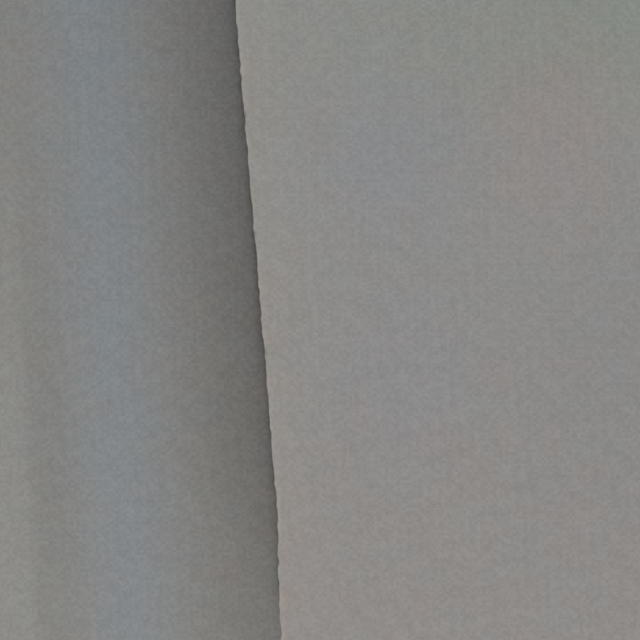
Write a Shadertoy shader that draws this texture.

```glsl
// Grey paper sheet with a slanted edge casting a soft shadow on a bluish folded surface

float hash(vec2 p) {
    return fract(sin(dot(p, vec2(127.1, 311.7))) * 43758.5453);
}

float noise(vec2 p) {
    vec2 i = floor(p), f = fract(p);
    f = f * f * (3.0 - 2.0 * f);
    return mix(mix(hash(i), hash(i + vec2(1, 0)), f.x),
               mix(hash(i + vec2(0, 1)), hash(i + vec2(1, 1)), f.x), f.y);
}

// Soft elliptical spot
float spot(vec2 p, vec2 center, vec2 size) {
    vec2 q = (p - center) / size;
    return exp(-dot(q, q));
}

// Horizontal place of the sheet's edge at height y
float edgeX(float y) {
    return 0.367 + 0.083 * (1.0 - y) - 0.010 * smoothstep(0.24, 0.0, y)
         + 0.0025 * (noise(vec2(y * 90.0, 3.0)) - 0.5);
}

vec3 backSurface(vec2 p, float depth) {
    vec3 col = mix(vec3(0.535, 0.53, 0.515), vec3(0.505, 0.505, 0.495), p.y);

    // Blue sheen running down the fold
    float sheenX = 0.14 + 0.07 * (1.0 - p.y);
    float sheen = exp(-pow((p.x - sheenX) / 0.075, 2.0));
    col += sheen * vec3(-0.012, 0.008, 0.032);

    // Faint crease with a paler strip at the far left
    float creaseX = 0.008 + 0.05 * (1.0 - p.y);
    float strip = 1.0 - smoothstep(creaseX - 0.012, creaseX + 0.012, p.x);
    col += 0.02 * strip * smoothstep(0.9, 0.3, p.y);
    col -= 0.015 * spot(p, vec2(creaseX + 0.035, 0.3), vec2(0.04, 0.4));

    // Wide shadow, then the tight dark contact line
    float fade = mix(0.65, 1.0, smoothstep(0.0, 0.35, p.y));
    col -= fade * vec3(0.095, 0.098, 0.095) * exp(-pow(depth / 0.13, 2.0));
    col -= fade * 0.055 * exp(-depth / 0.018);
    float contact = smoothstep(0.02, 0.09, p.y) * (0.6 + 0.7 * noise(vec2(p.y * 60.0, 8.0)));
    col -= 0.07 * contact * exp(-depth / 0.004);
    return col;
}

vec3 sheet(vec2 p, float dist) {
    vec3 col = mix(vec3(0.562, 0.548, 0.538), vec3(0.545, 0.545, 0.535), p.y);

    // Broad tints: green corner, pink and blue patches
    col += vec3(-0.02, -0.005, -0.018) * spot(p, vec2(0.95, 1.02), vec2(0.35, 0.2));
    col += vec3(0.018, -0.004, 0.0) * spot(p, vec2(0.87, 0.80), vec2(0.10, 0.14));
    col += vec3(-0.012, -0.005, 0.012) * spot(p, vec2(0.60, 0.76), vec2(0.13, 0.12));
    col += vec3(-0.008, -0.003, 0.010) * spot(p, vec2(0.62, 0.42), vec2(0.12, 0.15));
    col += vec3(-0.015, -0.012, -0.005) * spot(p, vec2(1.0, 0.42), vec2(0.22, 0.28));

    // Warm band and thin lit rim beside the edge
    col += vec3(0.018, 0.010, 0.002) * exp(-dist / 0.06);
    col += vec3(0.03, 0.022, 0.016) * exp(-pow((dist - 0.003) / 0.003, 2.0))
         * noise(vec2(p.y * 45.0, 5.0));
    return col;
}

void mainImage(out vec4 fragColor, in vec2 fragCoord) {
    vec2 p = fragCoord / iResolution.xy;
    float d = p.x - edgeX(p.y);
    float aa = max(0.0015, 1.0 / iResolution.x);

    vec3 col = mix(backSurface(p, max(-d, 0.0)), sheet(p, max(d, 0.0)),
                   smoothstep(-aa, aa, d));

    // Small dark nicks along the edge
    for (int i = 0; i < 3; i++) {
        float y = 0.82 - 0.185 * float(i);
        col -= 0.09 * spot(p, vec2(edgeX(y) + 0.001, y), vec2(0.003, 0.005));
    }

    // Fine grain, soft mottling and faint colour speckle
    float grain = noise(p * 230.0) - 0.5 + 0.6 * (noise(p * 410.0 + 17.0) - 0.5);
    float mottle = noise(p * 75.0 + 40.0) - 0.5;
    col += 0.034 * grain + 0.012 * mottle;
    col += vec3(0.010, -0.004, -0.008) * (noise(p * 30.0 + 9.0) - 0.5);

    fragColor = vec4(clamp(col, 0.0, 1.0), 1.0);
}
```
